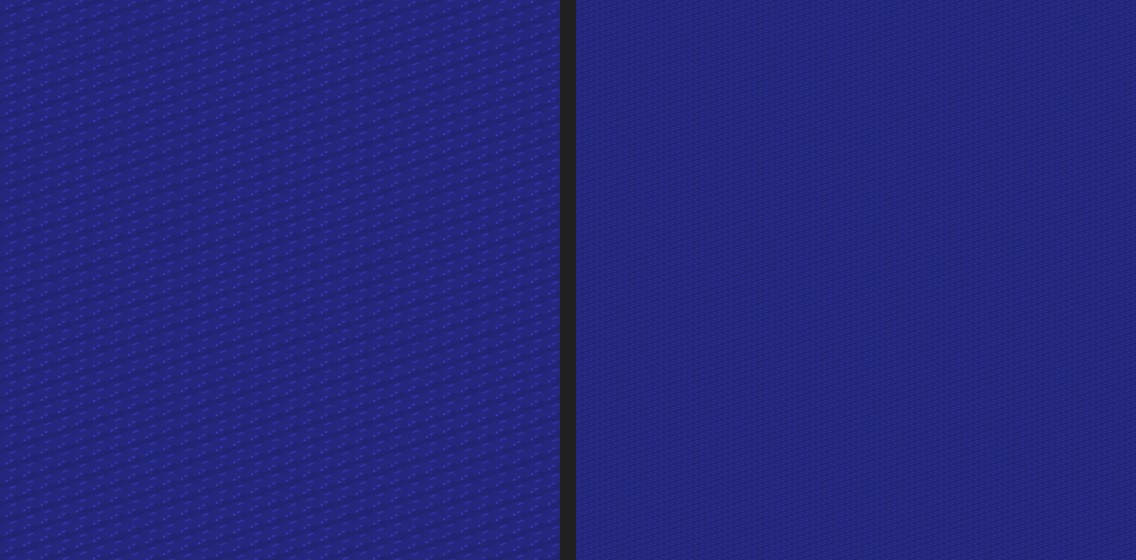
Left: one tile. Right: repeated 3 by 3.
This texture is drawn by a WebGL 1 fragment shader. Its source:

```glsl
precision highp float;
// Deep blue twill cloth: slanted ribs with small bright thread flecks, tiling.

uniform vec2 u_resolution;

const float REPEATS = 32.0;            // cells across and down
const float RISE = 10.0;               // cells a rib climbs over the full width
const vec2 GRAIN = vec2(4.0, 7.0);     // grain lattice points per cell
const vec2 WEAR = vec2(11.0, 9.0);     // wear lattice points per canvas
const float GRAIN_AMOUNT = 0.8;
const float WEAR_AMOUNT = 0.35;
const float DOT_RADIUS = 0.05;         // sizes in cells
const float DASH_RADIUS = 0.03;
const float DASH_HALF = 0.13;
const float HALO = 0.10;

const vec3 SHADE = vec3(0.13, 0.14, 0.45);
const vec3 CLOTH = vec3(0.142, 0.152, 0.492);
const vec3 SHEEN = vec3(0.16, 0.17, 0.55);
const vec3 FLECK = vec3(0.23, 0.24, 0.80);

vec2 gradient(vec2 p) {
  float h = fract(sin(dot(p, vec2(127.1, 311.7))) * 43758.5);
  return vec2(cos(6.2832 * h), sin(6.2832 * h));
}

// Gradient noise that wraps after a whole number of lattice points
float noise(vec2 p, vec2 period) {
  vec2 i = floor(p);
  vec2 f = p - i;
  vec2 w = f * f * f * (f * (f * 6.0 - 15.0) + 10.0);
  vec2 e = vec2(1.0, 0.0);
  float a = dot(gradient(mod(i, period)), f);
  float b = dot(gradient(mod(i + e.xy, period)), f - e.xy);
  float c = dot(gradient(mod(i + e.yx, period)), f - e.yx);
  float d = dot(gradient(mod(i + e.xx, period)), f - e.xx);
  return mix(mix(a, b, w.x), mix(c, d, w.x), w.y);
}

// Distance to a thread lying along the rib, repeated in every cell
float threadDistance(vec2 p, vec2 center, float halfLength) {
  vec2 d = fract(p - center + 0.5) - 0.5;
  float along = clamp(d.x, -halfLength, halfLength);
  d.y += RISE / REPEATS * d.x;         // undo the shear
  return length(d - along * vec2(1.0, RISE / REPEATS));
}

float fill(float d, float radius, float blur) {
  return 1.0 - smoothstep(radius - blur, radius + blur, d);
}

void main() {
  vec2 uv = gl_FragCoord.xy / u_resolution;
  float pixel = REPEATS / min(u_resolution.x, u_resolution.y);
  float blur = max(0.04, 0.75 * pixel);

  // Sheared cell coordinates: x across, y from rib to rib
  vec2 p = vec2(REPEATS * uv.x, REPEATS * uv.y - RISE * uv.x);

  // Rib shading and woven grain
  float grain = noise(p * GRAIN, GRAIN);
  float wear = noise(uv * WEAR, WEAR);
  float rib = 0.5 + 0.5 * cos(6.2832 * (p.y - 0.7));
  float body = rib + GRAIN_AMOUNT * grain + 0.15 * wear;
  vec3 color = mix(SHADE, CLOTH, smoothstep(0.15, 0.5, body));

  // One dash and two dots in each cell
  float dash = threadDistance(p, vec2(0.73, 0.93), DASH_HALF);
  float dotA = threadDistance(p, vec2(0.39, 0.40), 0.0);
  float dotB = threadDistance(p, vec2(0.64, 0.48), 0.03);

  // Soft sheen around the flecks
  float nearest = min(dash, min(dotA, dotB));
  float sheen = fill(nearest, HALO, 0.07) * (0.8 + GRAIN_AMOUNT * grain);
  color = mix(color, SHEEN, clamp(sheen, 0.0, 1.0));

  // Bright flecks, unevenly worn
  float fleck = max(0.7 * fill(dash, DASH_RADIUS, blur),
                    fill(dotA, DOT_RADIUS, blur));
  fleck = max(fleck, 0.6 * fill(dotB, DOT_RADIUS, blur));
  fleck *= clamp(0.85 + WEAR_AMOUNT * wear, 0.0, 1.0);
  color = mix(color, FLECK, fleck);

  gl_FragColor = vec4(color, 1.0);
}
```
